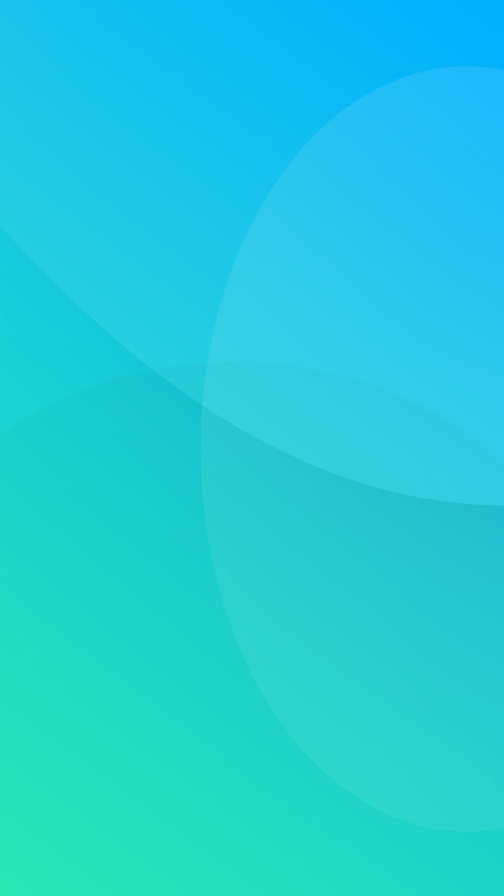
Write a WebGL 2 fragment shader that draws this background.

```glsl
#version 300 es
precision highp float;

uniform vec2 u_resolution;
out vec4 fragColor;

// Canvas space: height is 1, width is ASPECT
const float ASPECT = 0.5625;

// Base gradient, lower left to upper right
const vec3 MINT = vec3(0.180, 0.926, 0.728);
const vec3 AZURE = vec3(0.000, 0.682, 1.000);
const vec2 GRADIENT_WEIGHT = vec2(0.29, 0.71);

// Pale ellipse at the right
const vec2 ELLIPSE_CENTER = vec2(0.521, 0.499);
const vec2 ELLIPSE_RADII = vec2(0.297, 0.427);
const float ELLIPSE_ALPHA_LOW = 0.055;
const float ELLIPSE_ALPHA_HIGH = 0.105;

// Dim disc rising from below
const vec2 DISC_CENTER = vec2(0.262, 0.133);
const float DISC_RADIUS = 0.4635;
const vec3 DISC_TINT = vec3(0.97, 0.978, 0.968);

// Bright bowl above a parabola, with a soft shadow beneath it
const vec2 BOWL_VERTEX = vec2(0.5625, 0.436);
const float BOWL_CURVE = 0.987;
const float BOWL_ALPHA = 0.065;
const vec3 SHADOW_DEPTH = vec3(0.08, 0.066, 0.082);
const float SHADOW_FADE = 0.17;

// Approximate signed distance, negative inside
float ellipseDistance(vec2 p, vec2 radii) {
    float k = length(p / radii);
    float slope = length(p / (radii * radii));
    return k * (k - 1.0) / max(slope, 1e-4);
}

// Approximate signed distance, positive above the parabola
float bowlDistance(vec2 p) {
    vec2 d = p - BOWL_VERTEX;
    float slope = 2.0 * BOWL_CURVE * d.x;
    return (d.y - BOWL_CURVE * d.x * d.x) / sqrt(1.0 + slope * slope);
}

// Antialiased coverage of the negative side
float coverage(float dist, float pixel) {
    return clamp(0.5 - dist / pixel, 0.0, 1.0);
}

void main() {
    vec2 uv = gl_FragCoord.xy / u_resolution;
    vec2 p = uv * vec2(ASPECT, 1.0);
    float pixel = 1.0 / u_resolution.y;

    // Base
    float t = dot(uv, GRADIENT_WEIGHT);
    vec3 color = mix(MINT, AZURE, t);

    // Disc
    float disc = coverage(length(p - DISC_CENTER) - DISC_RADIUS, pixel);
    color *= mix(vec3(1.0), DISC_TINT, disc);

    // Bowl shadow, deeper toward the right
    float bowlDist = bowlDistance(p);
    float bowl = coverage(-bowlDist, pixel);
    float shadow = exp(min(bowlDist, 0.0) / SHADOW_FADE) * mix(0.1, 1.0, uv.x);
    color *= 1.0 - SHADOW_DEPTH * shadow * (1.0 - bowl);

    // Bowl light, fading out toward the upper right
    float glow = BOWL_ALPHA * (1.0 - smoothstep(0.5, 1.0, t));
    glow = max(glow, BOWL_ALPHA * (1.0 - smoothstep(0.0, 0.5, bowlDist)));
    color = mix(color, vec3(1.0), glow * bowl);

    // Ellipse
    float ellipse = coverage(ellipseDistance(p - ELLIPSE_CENTER, ELLIPSE_RADII), pixel);
    float ellipseAlpha = mix(ELLIPSE_ALPHA_LOW, ELLIPSE_ALPHA_HIGH, uv.y);
    color = mix(color, vec3(1.0), ellipse * ellipseAlpha);

    fragColor = vec4(color, 1.0);
}
```
